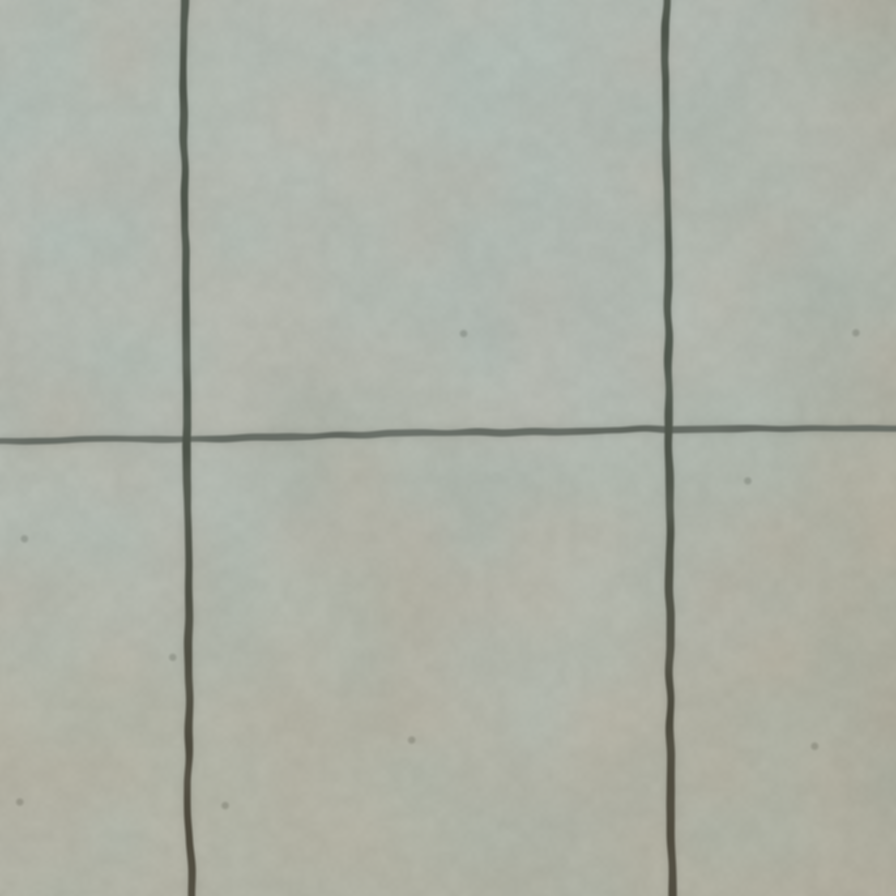
Give the GLSL for this pattern, as a Shadertoy shader.

```glsl
// Pale grey-green stone floor tiles with thin, dark, slightly wavering joints

float hash(vec2 p) {
    vec3 q = fract(vec3(p.xyx) * 0.1031);
    q += dot(q, q.yzx + 33.33);
    return fract((q.x + q.y) * q.z);
}

float noise(vec2 p) {
    vec2 cell = floor(p), f = fract(p);
    f = f * f * (3.0 - 2.0 * f);
    return mix(mix(hash(cell), hash(cell + vec2(1, 0)), f.x),
               mix(hash(cell + vec2(0, 1)), hash(cell + vec2(1, 1)), f.x), f.y);
}

float fbm(vec2 p) {
    float sum = 0.0, amp = 0.5;
    for (int i = 0; i < 4; i++) {
        sum += amp * noise(p);
        p = mat2(1.6, 1.2, -1.2, 1.6) * p + 17.3;
        amp *= 0.5;
    }
    return sum / 0.9375;
}

// Hand-laid waver of a joint, along its length
float waver(float along, float id) {
    return 0.004 * (noise(vec2(along * 9.0, id * 7.3 + 60.0)) - 0.5)
         + 0.0025 * (noise(vec2(along * 32.0, id * 5.1 + 90.0)) - 0.5);
}

// Sparse faint specks, at most one per cell
float specks(vec2 p) {
    vec2 cell = floor(p * 14.0);
    vec2 centre = 0.2 + 0.6 * vec2(hash(cell + 31.0), hash(cell + 57.0));
    float d = length(fract(p * 14.0) - centre);
    return step(0.93, hash(cell + 83.0)) * (1.0 - smoothstep(0.02, 0.09, d));
}

vec3 stone(vec2 p, vec2 tile) {
    // Cool light from the upper left, warmer towards the bottom and right
    float warmth = smoothstep(0.75, 0.1, p.y) * 0.75 + smoothstep(0.6, 1.1, p.x) * 0.45;
    warmth += 0.8 * (fbm(p * 5.0 + 3.0) - 0.5) + 0.1 * (hash(tile + 40.0) - 0.5);
    vec3 col = mix(vec3(0.695, 0.722, 0.692), vec3(0.690, 0.690, 0.635), clamp(warmth, 0.0, 1.0));

    // Cloudy blotches, faint tint shifts and fine grain
    col += 0.035 * (fbm(p * 9.0 + 21.0) - 0.5);
    col += vec3(0.02, -0.008, -0.012) * (noise(p * 15.0 + 50.0) - 0.5);
    col += 0.018 * (noise(p * 75.0) - 0.5) + 0.010 * (noise(p * 210.0) - 0.5);
    col -= 0.02 * smoothstep(0.65, 1.0, p.x) * smoothstep(0.4, 1.0, length(p - 0.5) * 1.4);
    return col - 0.10 * specks(p);
}

void mainImage(out vec4 fragColor, in vec2 fragCoord) {
    vec2 p = fragCoord / iResolution.xy;
    float pixel = 1.0 / min(iResolution.x, iResolution.y);

    // Slightly tilted grid, with the nearest joint in each direction
    float pitch = 0.537;
    vec2 grid = vec2(p.x - 0.212 + 0.006 * p.y, p.y - 0.508 - 0.0155 * p.x);
    vec2 joint = floor(grid / pitch + 0.5);
    vec2 offset = grid - joint * pitch;
    offset += vec2(waver(p.y, joint.x), waver(p.x, joint.y + 11.0));
    vec2 dist = abs(offset);

    vec3 col = stone(p, floor(grid / pitch));

    // Soft shade beside the joints
    vec2 shade = exp(-dist * dist / 0.00006);
    col *= 1.0 - 0.06 * max(shade.x, shade.y);

    // Joint cores: uprights wider and darker than the level course
    vec2 halfWidth = vec2(0.0042, 0.0036)
        + 0.0010 * (vec2(noise(vec2(p.y * 28.0, joint.x + 5.0)),
                         noise(vec2(p.x * 28.0, joint.y + 25.0))) - 0.5);
    float soft = max(0.0022, pixel);
    vec2 line = 1.0 - smoothstep(halfWidth - soft, halfWidth + soft, dist);
    vec3 levelColour = vec3(0.385, 0.410, 0.380) + 0.06 * (noise(p * 24.0) - 0.5);
    vec3 uprightColour = mix(vec3(0.315, 0.300, 0.250), vec3(0.320, 0.350, 0.310),
                             smoothstep(0.05, 0.6, p.y));
    uprightColour += 0.05 * (noise(p * 30.0 + 8.0) - 0.5);
    col = mix(col, levelColour, line.y * 0.95);
    col = mix(col, uprightColour, line.x);

    fragColor = vec4(clamp(col, 0.0, 1.0), 1.0);
}
```
